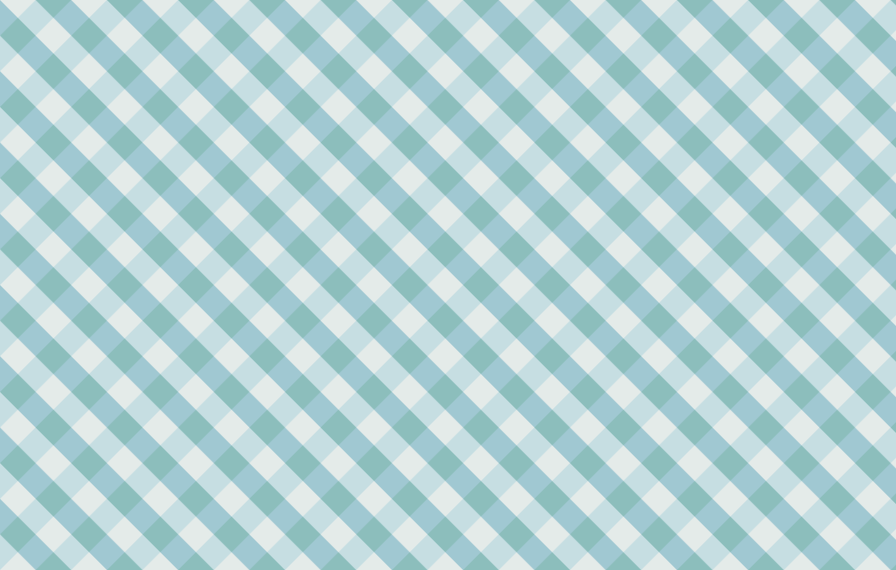
Reproduce this pattern procedurally as a Shadertoy shader.

```glsl
// Diagonal gingham: two crossing sets of equal bands in pale teal and blue.

const float REPEATS_DOWN = 8.0;   // pattern periods over the canvas height
const float BAND_WIDTH   = 0.5;   // band share of one period
const vec2  BAND_CENTER  = vec2(0.75, 0.75); // phase of falling and rising bands
const float EDGE_PIXELS  = 1.2;   // width of the smoothed edge

const vec3 GROUND       = vec3(0.893, 0.920, 0.912);
const vec3 RISING_BAND  = vec3(0.776, 0.871, 0.888);
const vec3 FALLING_BAND = vec3(0.628, 0.783, 0.824);
const vec3 CROSSING     = vec3(0.550, 0.746, 0.738);

// Coverage of a repeating band along each axis.
vec2 bandCoverage(vec2 phase, float edge) {
    vec2 distanceToCenter = abs(fract(phase - BAND_CENTER + 0.5) - 0.5);
    return clamp(0.5 + (0.5 * BAND_WIDTH - distanceToCenter) / edge, 0.0, 1.0);
}

void mainImage(out vec4 fragColor, in vec2 fragCoord) {
    float scale = REPEATS_DOWN / iResolution.y;
    vec2 p = fragCoord * scale;

    // Diagonal axes: x crosses the falling bands, y crosses the rising ones.
    vec2 diagonal = vec2(p.x + p.y, p.x - p.y);
    vec2 band = bandCoverage(diagonal, EDGE_PIXELS * sqrt(2.0) * scale);

    // Blend the four woven colours.
    vec3 withoutFalling = mix(GROUND, RISING_BAND, band.y);
    vec3 withFalling = mix(FALLING_BAND, CROSSING, band.y);
    fragColor = vec4(mix(withoutFalling, withFalling, band.x), 1.0);
}
```
